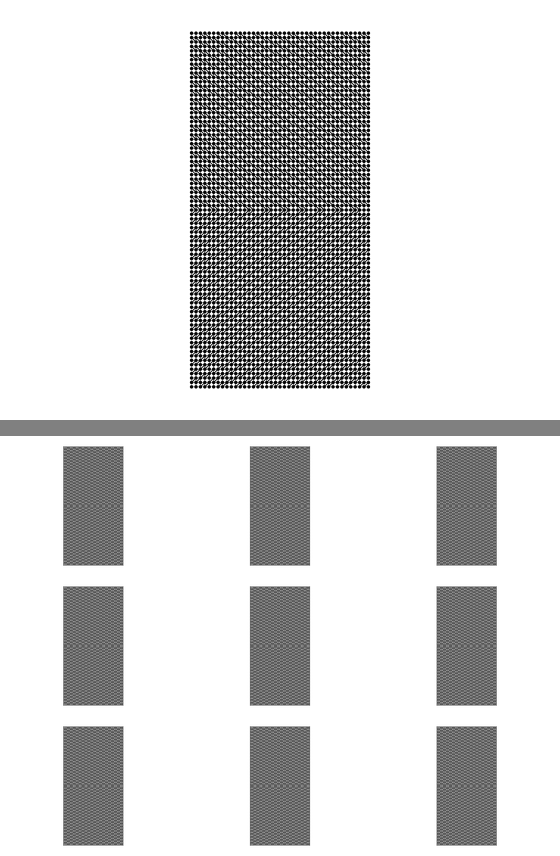
Top: one tile. Bottom: repeated 3 by 3.
Reproduce this pattern procedurally as a Shadertoy shader.

```glsl
// A tall panel of 41 by 81 black dots on white, with fine lines between neighbours
// and short runs of thick diagonal links, mirrored across the middle row.
// Distances are in dot spacings; a small sample grid smooths the fine detail.

float segmentDistance(vec2 p, vec2 a, vec2 b) {
    vec2 ab = b - a;
    return length(p - a - ab * clamp(dot(p - a, ab) / dot(ab, ab), 0.0, 1.0));
}

// Nearest dot of the finite lattice
float dotDistance(vec2 p) {
    vec2 center = clamp(round(p), vec2(-20.0, -40.0), vec2(20.0, 40.0));
    return length(p - center) - 0.39;
}

// Fine rows and columns that leave a rounded white gap in each cell
float gridDistance(vec2 p) {
    vec2 toLine = abs(p - round(p));
    vec2 outside = abs(p) - vec2(20.0, 40.0);
    return max(min(toLine.x, toLine.y) - 0.05, max(outside.x, outside.y));
}

// Falling diagonal in two of every four cells
float linkDistance(vec2 p) {
    vec2 cell = clamp(floor(p), vec2(-20.0, 0.0), vec2(19.0, 39.0));
    float phase = mod(cell.x + 2.0 * cell.y, 4.0);
    float link = segmentDistance(p - cell, vec2(0.0, 1.0), vec2(1.0, 0.0)) - 0.10;
    return phase < 1.5 ? link : 1.0;
}

float inkCoverage(vec2 p, float sampleSize) {
    float distanceToInk = min(dotDistance(p), gridDistance(p));
    distanceToInk = min(distanceToInk, linkDistance(vec2(p.x, abs(p.y))));
    return clamp(0.5 - distanceToInk / sampleSize, 0.0, 1.0);
}

void mainImage(out vec4 fragColor, in vec2 fragCoord) {
    // The canvas is 95 dot spacings high, with plain margins at every edge
    float pixelSize = 95.0 / iResolution.y;
    vec2 p = (fragCoord - 0.5 * iResolution.xy) * pixelSize;

    // Average a 4 by 4 grid inside the pixel
    float coverage = 0.0;
    for (int i = 0; i < 16; i++) {
        vec2 offset = (vec2(i % 4, i / 4) - 1.5) / 4.0;
        coverage += inkCoverage(p + offset * pixelSize, pixelSize / 4.0) / 16.0;
    }

    vec3 paper = vec3(1.0);
    vec3 ink = vec3(0.02);
    fragColor = vec4(mix(paper, ink, coverage), 1.0);
}
```
